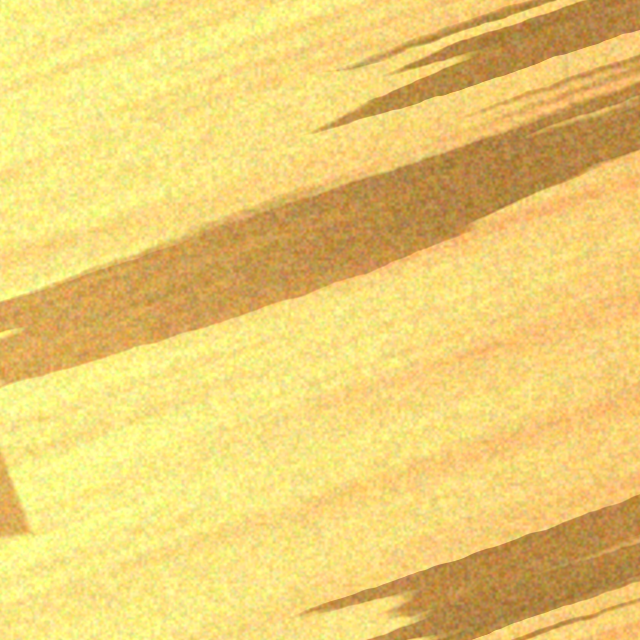
A WebGL 1 fragment shader for this texture:

```glsl
precision highp float;
// Sunlit pale wood: fine slanted grain over a yellow to amber gradient, crossed by
// brown bands whose ragged ends come from stretched noise added to their outlines.
// A soft coloured speckle covers everything.
uniform vec2 u_resolution;

float hash(vec2 p) {
  vec3 q = fract(vec3(p.xyx) * 0.1031);
  q += dot(q, q.yzx + 33.33);
  return fract((q.x + q.y) * q.z);
}

float noise(vec2 p) {
  vec2 i = floor(p), f = fract(p);
  f = f * f * (3.0 - 2.0 * f);
  return mix(mix(hash(i), hash(i + vec2(1.0, 0.0)), f.x),
             mix(hash(i + vec2(0.0, 1.0)), hash(i + 1.0), f.x), f.y);
}

// Independent noise in each colour channel, centred on zero.
vec3 speckle(vec2 p) {
  return vec3(noise(p), noise(p + 37.4), noise(p + 91.7)) - 0.5;
}

// Positive inside a band between two edges; softness is the width of each ragged edge.
float bandDepth(float v, float low, float high, vec2 softness) {
  return min((v - low) / softness.x, (high - v) / softness.y);
}

void main() {
  vec2 p = gl_FragCoord.xy / u_resolution;

  // Grain coordinates: u runs along the fibres, v across them.
  float u = dot(p, vec2(0.948, 0.318));
  float v = dot(p, vec2(-0.318, 0.948));
  v += 0.004 * (noise(p * 28.0) - 0.5) + 0.002 * (noise(p * 75.0) - 0.5);

  // Streaks of three widths.
  float broad = noise(vec2(u * 0.8 + 3.0, v * 22.0 + 50.0));
  float medium = noise(vec2(u * 1.3 + 17.0, v * 46.0 + 80.0));
  float fine = noise(vec2(u * 2.8 + 41.0, v * 105.0 + 130.0));
  float vein = smoothstep(0.6, 0.9, noise(vec2(u * 1.1 + 9.0, v * 58.0 + 210.0)));

  // Light wood, brighter towards the left.
  float tone = 0.07 + 0.62 * p.x + 0.08 * p.y;
  tone += 0.36 * (broad - 0.5) + 0.3 * (medium - 0.5) + 0.16 * (fine - 0.5) + 0.25 * vein;
  vec3 color = mix(vec3(1.0, 0.98, 0.55), vec3(0.98, 0.75, 0.43), clamp(tone, 0.0, 1.1));

  // Three brown bands: centre, upper right and lower right.
  float center = bandDepth(v, 0.37 + 0.03 * smoothstep(0.7, 1.2, u), 0.5 + 0.025 * u,
                           vec2(0.018, 0.045));
  float body = 0.1 + 0.9 * smoothstep(0.0, 0.42, u) - 0.4 * smoothstep(0.85, 1.2, u);
  center = min(center, body);
  float upper = min(bandDepth(v, 0.58, 0.665, vec2(0.035, 0.025)), (u - 0.88) * 5.0);
  float lower = min(bandDepth(v, -0.235, -0.108, vec2(0.04, 0.02)), (u - 0.52) * 5.0);
  float depth = max(center, max(min(upper, 0.65), min(lower, 0.8)));
  float ragged = noise(vec2(u * 1.9 + 5.0, v * 62.0 + 300.0)) - 0.5;
  ragged += 0.35 * (fine - 0.5);
  float band = smoothstep(-0.12, 0.18, depth + 1.5 * ragged);

  vec3 brown = mix(vec3(0.87, 0.66, 0.34), vec3(0.7, 0.51, 0.25), smoothstep(0.0, 0.85, p.x));
  brown *= 1.0 + 0.1 * (fine - 0.5) + 0.08 * (medium - 0.5);
  color = mix(color, brown, 0.95 * band);

  // Small slanted shadow at the left edge.
  float side = dot(p - vec2(0.05, 0.167), vec2(0.93, 0.36));
  float base = 0.16 + 0.14 * p.x - p.y;
  float shadow = 1.0 - smoothstep(-0.006, 0.006, max(side, base));
  color = mix(color, vec3(0.87, 0.65, 0.33), 0.9 * shadow);

  // Speckle: coarse and fine tints plus a shared brightness flicker.
  vec3 tint = 0.1 * speckle(p * 115.0) + 0.13 * speckle(p * 240.0 + 13.0);
  float flicker = 0.09 * (noise(p * 210.0 + 400.0) - 0.5);
  color += tint * vec3(0.9, 0.75, 1.0) + flicker;

  gl_FragColor = vec4(clamp(color, 0.0, 1.0), 1.0);
}
```
